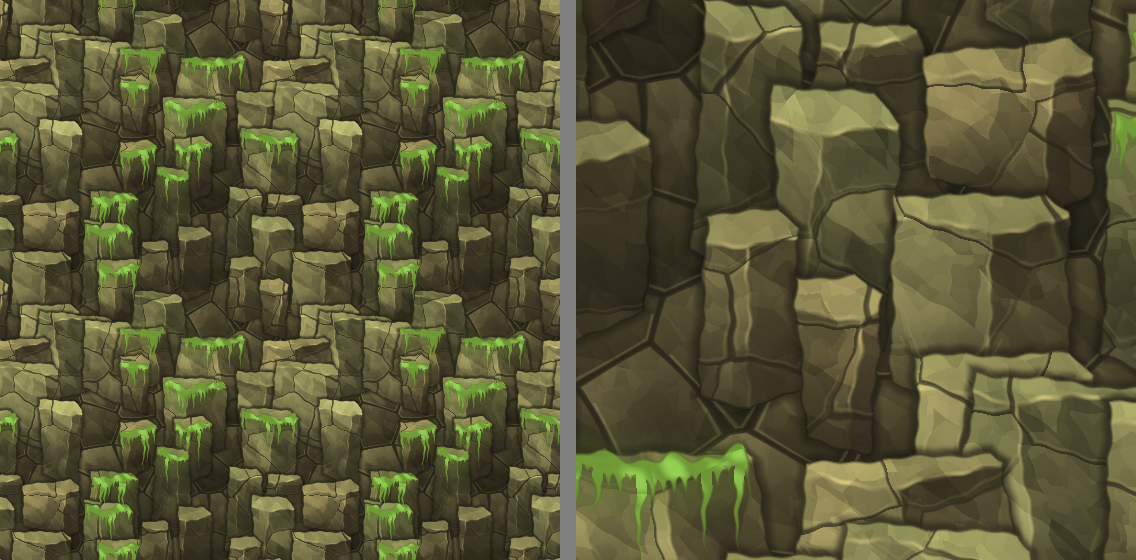
Left: the whole. Right: its middle third, enlarged.
A three.js fragment shader for this texture:

```glsl
// Cliff of angular stone columns with patches of glowing green slime, two repeats across and down.
varying vec2 vUv;

float hash(vec2 p) {
  return fract(sin(dot(p, vec2(127.1, 311.7))) * 4375.85);
}

// Wrapping cellular noise: offset from the cell centre, gap to the next cell, cell id.
vec4 cells(vec2 p, vec2 period) {
  vec2 base = floor(p), nearest = vec2(0.0);
  float first = 9.0, second = 9.0, id = 0.0;
  for (int j = -1; j <= 1; j++)
  for (int i = -1; i <= 1; i++) {
    vec2 cell = base + vec2(i, j);
    vec2 key = mod(cell, period);
    vec2 d = p - cell - 0.1 - 0.8 * vec2(hash(key), hash(key + 41.3));
    float dist = length(d);
    if (dist < first) {
      second = first;
      first = dist;
      nearest = d;
      id = hash(key + 17.7);
    } else second = min(second, dist);
  }
  return vec4(nearest, second - first, id);
}

void main() {
  vec2 uv = fract(vUv * 2.0);
  vec3 shadow = vec3(0.15, 0.135, 0.095);
  vec3 dark = vec3(0.235, 0.21, 0.14);
  vec3 mid = vec3(0.34, 0.325, 0.2);
  vec3 light = vec3(0.5, 0.485, 0.3);
  vec3 rock = mix(dark, mid, 0.3);
  vec2 local = uv + 0.012 * sin(6.28318 * (uv.yx * vec2(3.0, 2.0) + 0.2));
  float onBlock = 0.0, slime = 0.0, glow = 0.0;

  // Columns, painted from the back rows down to the front rows.
  vec2 grid = vec2(4.0, 7.0);
  for (int j = 3; j >= -1; j--)
  for (int i = -1; i <= 1; i++) {
    vec2 cell = floor(uv * grid) + vec2(i, j);
    vec2 key = mod(cell, grid);
    float a = hash(key + 3.1), b = hash(key + 7.9), c = hash(key + 13.3), e = hash(key + 23.7);
    if (hash(key + 31.9) < 0.08) continue;
    vec2 centre = (cell + vec2(0.02 + 0.96 * a, 0.9 * b)) / grid;
    vec2 p = uv - centre;
    vec2 seed = vec2(a, b) * 9.0;
    p += 0.0022 * sin(p.yx * vec2(61.0, 53.0) + seed) + 0.0012 * sin(p.yx * 167.0 + seed.yx);

    float w = 0.045 + 0.085 * c;
    float h = 0.15 + 0.19 * e;
    p.y += 0.3 * (e - 0.5) * p.x;
    float corner = w * (1.5 * b - 0.75);
    float ridge = p.x - corner - 0.3 * p.y * (a - 0.5);
    float front = min(0.0, 0.22 * abs(p.x - corner) - 0.02);
    float back = min(0.008 + 0.025 * a, 0.9 * (w - p.x)) + 0.003;
    float side = abs(p.x) - w - min(p.y, 0.0) * (0.3 * a - 0.2);
    float d = max(max(side, p.y - back), -h - p.y + 0.4 * abs(p.x - corner));
    float cover = smoothstep(0.002, -0.002, d);
    float drop = clamp((front - p.y) / h, 0.0, 1.0);

    // Left and right faces, pale top and a per-block tint.
    vec3 leftFace = mix(dark, light, 0.3 + 0.45 * c);
    vec3 rightFace = mix(dark, mid, 0.1 + 0.6 * e);
    vec3 face = mix(leftFace, rightFace, smoothstep(-0.002, 0.002, ridge));
    float chip = abs(fract(p.x * 9.0 + p.y * 6.0 + seed.x) - 0.5) + 0.35 * sin(p.y * 23.0 + seed.y);
    face *= 0.95 + 0.16 * smoothstep(0.28, 0.3, chip);
    face = mix(face, shadow * 1.25, 0.7 * smoothstep(0.2, 1.0, drop));
    face = mix(face, mix(mid, light, 0.6 + 0.4 * a), smoothstep(-0.002, 0.002, p.y - front));
    face *= mix(vec3(1.04, 0.985, 1.0), vec3(0.95, 1.01, 1.0), e);

    // Worn bright edges.
    float wear = 0.5 + 0.5 * sin(p.x * 91.0 + p.y * 73.0 + seed.x);
    float rim = smoothstep(0.005, 0.0, abs(p.y - front + 0.001));
    rim = max(rim, smoothstep(0.004, 0.0, abs(ridge)) * step(p.y, front) * (1.0 - drop) * 0.7);
    face = mix(face, vec3(0.62, 0.58, 0.37), rim * (0.2 + 0.65 * wear));
    face *= 1.0 - 0.4 * smoothstep(-0.004, 0.0, d);

    rock = mix(rock, shadow, 0.65 * smoothstep(0.014, 0.0, d));
    rock = mix(rock, face, cover);
    slime *= 1.0 - cover;
    glow *= 1.0 - cover;
    if (d < 0.0) {
      local = p + seed;
      onBlock = 1.0;
    }

    // Slime clusters: a ragged film on the top and straight drips that fade below its lip.
    vec2 wave = cos(6.28318 * (centre - vec2(0.48, 0.62)));
    if (hash(key + 57.1) + 0.28 * wave.x + 0.3 * wave.y > 0.58) {
      float lane = p.x / 0.013 + 0.1 * sin(p.y * 60.0 + seed.y);
      float run = hash(vec2(floor(lane), floor(a * 50.0)));
      float fall = clamp((front + 0.003 - p.y) / (0.014 + 0.15 * run * run * run), 0.0, 1.0);
      float drip = 0.55 * sqrt(1.0 - fall) - abs(fract(lane) - 0.5) * smoothstep(0.0, 0.4, fall);
      float ragged = 0.006 * sin(p.x * 75.0 + seed.x) + 0.003 * sin(p.x * 160.0 + seed.y);
      float pool = min(w * 0.95 - abs(p.x), min(back, front + 0.02) + ragged - p.y);
      float body = smoothstep(0.0, 0.35, drip) * smoothstep(-0.003, 0.006, pool);
      slime = max(slime, body * (1.0 - 0.75 * fall));
      float halo = length(vec2(max(abs(p.x) - w * 0.7, 0.0), 0.55 * (p.y - front + 0.01)));
      glow = max(glow, smoothstep(0.04, 0.0, halo));
    }
  }

  // Cracked stones, diagonal painted facets and fine grain.
  vec4 stone = cells(local * vec2(7.0, 8.0), vec2(7.0, 8.0));
  vec2 slant = vec2(20.0 * (local.x + local.y), 10.0 * (local.y - local.x));
  vec4 facet = cells(slant + 0.3 * stone.xy, vec2(20.0, 10.0));
  vec4 grain = cells(local * vec2(44.0, 36.0) + 0.4 * facet.xy, vec2(44.0, 36.0));
  float bevel = dot(stone.xy, vec2(-0.3, 0.5)) + 0.4 * (stone.w - 0.5);
  rock *= 1.0 + bevel * mix(0.75, 0.3, onBlock) + 0.22 * (facet.w - 0.5) + 0.1 * (grain.w - 0.5);
  float crack = smoothstep(0.06, 0.02, stone.z) * mix(0.8, 0.6 * step(0.45, stone.w), onBlock);
  float lip = smoothstep(0.05, 0.07, stone.z) * smoothstep(0.12, 0.08, stone.z) * step(stone.y, 0.0);
  rock = mix(rock, light, lip * mix(0.3, 0.16, onBlock));
  rock = mix(rock, shadow, crack);

  // Broad light and shade over the whole cliff, and stronger highlights.
  vec2 sway = sin(6.28318 * (uv + vec2(0.1, 0.05) + 0.08 * sin(6.28318 * uv.yx)));
  rock *= 1.02 + 0.06 * sway.x - 0.07 * sway.y;
  rock *= mix(0.96, 1.2, smoothstep(0.22, 0.42, rock.g));

  // Slime colours, from dull thin edges to bright wet spots.
  rock = mix(rock, vec3(0.36, 0.44, 0.18), 0.35 * glow);
  vec3 green = mix(vec3(0.35, 0.44, 0.17), vec3(0.44, 0.62, 0.21), smoothstep(0.2, 0.85, slime));
  float wet = smoothstep(0.5, 0.15, length(facet.xy)) * smoothstep(0.5, 0.95, slime);
  green = mix(green, vec3(0.59, 0.85, 0.33), wet * step(0.25, facet.w));
  green = mix(green, vec3(0.6, 0.64, 0.2), 0.4 * step(0.88, facet.w));
  gl_FragColor = vec4(mix(rock, green, smoothstep(0.02, 0.6, slime) * 0.9), 1.0);
}
```
